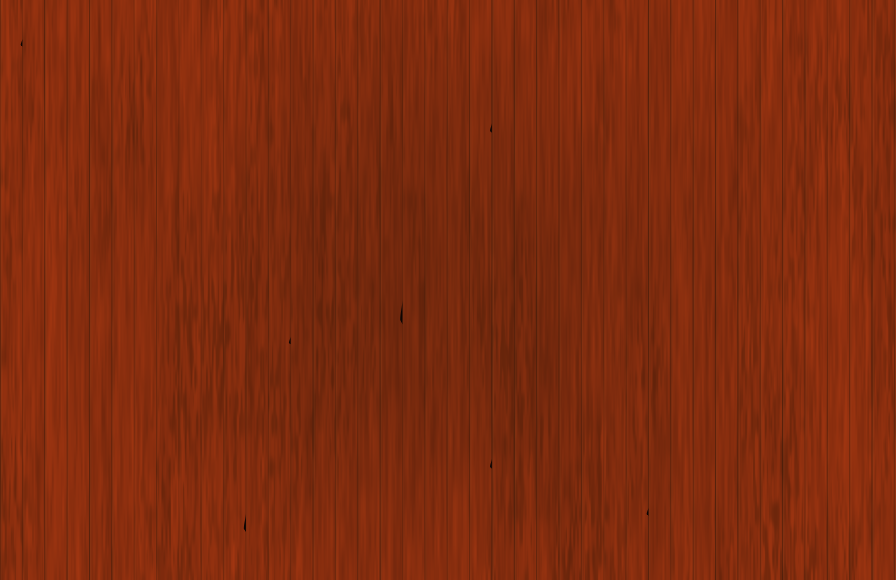
A WebGL 1 fragment shader for this texture:

```glsl
precision highp float;

uniform vec2 u_resolution;

// Colours
const vec3 CENTRE_WOOD = vec3(0.462, 0.161, 0.052);
const vec3 EDGE_WOOD = vec3(0.552, 0.183, 0.057);
const vec3 DARK_GRAIN = vec3(0.28, 0.108, 0.027);
const vec3 SEAM_COLOUR = vec3(0.23, 0.105, 0.04);
const vec3 BEVEL_COLOUR = vec3(0.52, 0.25, 0.11);
const vec3 CHIP_COLOUR = vec3(0.05, 0.02, 0.01);

// Sizes, in canvas heights
const float PLANK_WIDTH = 0.03855;
const float SEAM_HALF_WIDTH = 0.0009;
const float BEVEL_HALF_WIDTH = 0.0011;
const float CHIP_CELL = 0.34;
const float CHIP_CHANCE = 0.06;

// Strengths
const float STREAK_CONTRAST = 0.34;
const float PLANK_CONTRAST = 0.04;
const float GRAIN_STRENGTH = 0.42;
const float SEAM_STRENGTH = 0.8;

float hash(vec2 p) {
    vec3 q = fract(vec3(p.xyx) * 0.1031);
    q += dot(q, q.yzx + 33.33);
    return fract((q.x + q.y) * q.z);
}

float noise(vec2 p) {
    vec2 cell = floor(p);
    vec2 f = fract(p);
    f = f * f * (3.0 - 2.0 * f);
    float low = mix(hash(cell), hash(cell + vec2(1.0, 0.0)), f.x);
    float high = mix(hash(cell + vec2(0.0, 1.0)), hash(cell + vec2(1.0, 1.0)), f.x);
    return mix(low, high, f.y);
}

// Share of a pixel covered by a vertical band centred at zero
float bandCoverage(float x, float halfWidth, float pixel) {
    float h = 0.5 * pixel;
    return (clamp(x + halfWidth, -h, h) - clamp(x - halfWidth, -h, h)) / pixel;
}

// Fine vertical fibres, centred on zero
float fibres(vec2 p) {
    float broad = noise(p * vec2(95.0, 2.0));
    float medium = noise(p * vec2(210.0, 6.0) + 31.0);
    float fine = noise(p * vec2(340.0, 18.0) + 67.0);
    return 0.2 * broad + 0.4 * medium + 0.4 * fine - 0.5;
}

// Thin dark strokes gathered in soft, tall patches
float darkGrain(vec2 p) {
    float patches = 0.6 * noise(p * vec2(9.0, 2.5) + 5.0)
                  + 0.4 * noise(p * vec2(32.0, 5.0) + 19.0);
    float strokes = 0.65 * noise(p * vec2(300.0, 26.0) + 83.0)
                  + 0.35 * noise(p * vec2(150.0, 11.0) + 47.0);
    return smoothstep(0.3, 0.85, patches) * smoothstep(0.38, 0.8, strokes);
}

// Splinter missing beside a seam: widest near its foot, pointed at the top
float chip(float x, float y, float seam, float pixel) {
    vec2 cell = vec2(seam + 11.0, floor(y / CHIP_CELL) + 7.0);
    float present = step(hash(cell), CHIP_CHANCE);
    float size = hash(cell + 40.0);
    float lengthUp = mix(0.014, 0.055, size * size);
    float foot = mix(0.1, 0.8, hash(cell + 90.0)) * CHIP_CELL;
    float t = (mod(y, CHIP_CELL) - foot) / lengthUp;
    float taper = smoothstep(0.0, 0.22, t) * (1.0 - smoothstep(0.2, 1.0, t));
    float halfWidth = mix(0.0014, 0.002, size) * taper;
    float side = hash(cell + 130.0) < 0.5 ? -1.0 : 1.0;
    return present * bandCoverage(x - side * halfWidth, halfWidth, pixel);
}

void main() {
    float pixel = 1.0 / u_resolution.y;
    vec2 p = gl_FragCoord.xy * pixel;
    vec2 centred = gl_FragCoord.xy / u_resolution - 0.5;

    // Planks and their nearest seam
    float plank = floor(p.x / PLANK_WIDTH);
    float seam = floor(p.x / PLANK_WIDTH + 0.5);
    float seamX = p.x - seam * PLANK_WIDTH;

    // Broad shade, darker towards the middle
    float cloud = noise(p * vec2(5.0, 2.5) + 3.0) - 0.5;
    float radius = length(centred * vec2(1.0, 0.7)) + 0.1 * cloud;
    vec3 colour = mix(CENTRE_WOOD, EDGE_WOOD, smoothstep(0.02, 0.5, radius));

    // Wood grain
    vec2 grainPoint = p + vec2(0.0, 7.0 * hash(vec2(plank, 3.0)));
    colour *= 1.0 + PLANK_CONTRAST * (hash(vec2(plank, 17.0)) - 0.5);
    colour *= 1.0 + STREAK_CONTRAST * fibres(grainPoint);
    colour = mix(colour, DARK_GRAIN, GRAIN_STRENGTH * darkGrain(p));

    // Seams with a pale bevel, each worn to a different depth
    float wear = mix(0.35, 1.0, hash(vec2(seam, 29.0)));
    wear *= 0.6 + 0.4 * noise(vec2(seam * 7.3, p.y * 6.0));
    float bevel = bandCoverage(seamX - 0.0022, BEVEL_HALF_WIDTH, pixel);
    colour = mix(colour, BEVEL_COLOUR, 0.35 * bevel * wear);
    float groove = bandCoverage(seamX, SEAM_HALF_WIDTH, pixel);
    colour = mix(colour, SEAM_COLOUR, SEAM_STRENGTH * groove * wear);

    // Splintered chips
    colour = mix(colour, CHIP_COLOUR, chip(seamX, p.y, seam, pixel));

    gl_FragColor = vec4(colour, 1.0);
}
```
